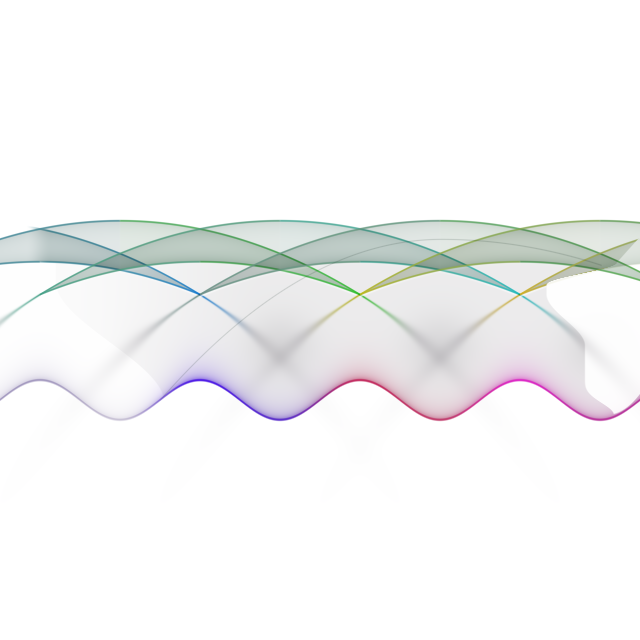
Write a WebGL 2 fragment shader that draws this background.

```glsl
#version 300 es
precision highp float;

uniform vec2 u_resolution;
out vec4 outColor;

const float PERIOD = 0.25;
const float FIRST_NODE = 0.0625;
const float OUTER_TOP = 0.655;
const float INNER_TOP = 0.591;
const float NODE_HEIGHT = 0.5397;
const float ARC_BEND = 0.82;
const float LINE_WIDTH = 0.0011;
const float WAVE_HEIGHT = 0.375;
const float WAVE_SWING = 0.031;
const vec3 ARC_TONE = vec3(0.38, 0.61, 0.48);
const vec3 VEIL_TONE = vec3(0.40, 0.47, 0.44);
const vec3 BODY_TONE = vec3(0.50, 0.49, 0.51);

// Colours of the arcs that fall to the right, and of those that fall to the left
const vec3 FALLING[5] = vec3[5](
    vec3(0.06, 0.47, 0.82), vec3(0.16, 0.75, 0.14), vec3(0.10, 0.73, 0.75),
    vec3(0.30, 0.68, 0.20), vec3(0.42, 0.62, 0.12));
const vec3 RISING[5] = vec3[5](
    vec3(0.10, 0.42, 0.75), vec3(0.25, 0.62, 0.52), vec3(0.42, 0.56, 0.53),
    vec3(0.74, 0.72, 0.08), vec3(0.82, 0.68, 0.12));
const vec3 WAVE_COLORS[8] = vec3[8](
    vec3(0.28, 0.20, 0.50), vec3(0.58, 0.53, 0.68), vec3(0.24, 0.02, 0.90),
    vec3(0.30, 0.12, 0.78), vec3(0.75, 0.10, 0.32), vec3(0.74, 0.18, 0.38),
    vec3(0.86, 0.08, 0.76), vec3(0.70, 0.14, 0.58));

float pixelSize;

// Coverage of a soft line at a signed distance
float stroke(float d, float width) {
    return 1.0 - smoothstep(width - 0.6 * pixelSize, width + pixelSize, abs(d));
}

float above(float d) {
    return smoothstep(-pixelSize, pixelSize, d);
}

// Multiplies a translucent ink onto the paper
vec3 ink(vec3 paper, vec3 tone, float amount) {
    return paper * mix(vec3(1.0), tone, clamp(amount, 0.0, 1.0));
}

float arcHeight(float top, float dx) {
    return top - ARC_BEND * dx * dx;
}

vec3 waveColor(float x) {
    float t = clamp((x - FIRST_NODE) / (0.5 * PERIOD), 0.0, 6.999);
    int i = int(t);
    return mix(WAVE_COLORS[i], WAVE_COLORS[i + 1], smoothstep(0.0, 1.0, fract(t)));
}

// One crescent with the caustic tail behind its node
vec3 crescent(vec3 paper, vec2 p, float node, float side, vec3 tone, float presence) {
    float u = (node - p.x) * side;
    float outer = p.y - arcHeight(OUTER_TOP, u - 1.5 * PERIOD);
    float inner = p.y - arcHeight(INNER_TOP, u - PERIOD);
    float onArc = above(u) * above(1.5 * PERIOD - u) * presence;
    float onInner = above(u) * above(PERIOD - u) * presence;
    float nearNode = exp(-max(u, 0.0) / 0.09);
    vec3 lineTone = mix(ARC_TONE, tone, 0.35 + 0.65 * nearNode);

    float veil = above(-outer) * above(inner) * onArc;
    float rim = exp(-abs(outer) / 0.018) + exp(-abs(inner) / 0.014);
    paper = ink(paper, mix(VEIL_TONE, lineTone, 0.3), veil * (0.15 + 0.17 * rim));
    paper = mix(paper, vec3(1.0), 0.6 * stroke(inner + 0.003, LINE_WIDTH) * onInner * nearNode);
    paper = mix(paper, lineTone, 0.85 * stroke(outer, LINE_WIDTH) * onArc);
    paper = mix(paper, lineTone, 0.85 * stroke(inner, LINE_WIDTH) * onInner);

    float t = max(-u, 0.0);
    float tail = p.y - (NODE_HEIGHT - 0.62 * t - 1.3 * t * t);
    float spread = 0.0018 + 0.13 * t * smoothstep(0.0, 0.12, t);
    float glow = exp(-tail * tail / (spread * spread)) * exp(-t / 0.055);
    vec3 tailTone = mix(tone, vec3(0.38, 0.36, 0.40), smoothstep(0.02, 0.10, t));
    return ink(paper, tailTone, 0.9 * glow * above(-u) * presence);
}

void main() {
    vec2 p = gl_FragCoord.xy / u_resolution;
    pixelSize = 1.0 / min(u_resolution.x, u_resolution.y);
    vec3 color = vec3(1.0);

    // Folded ends of the sheet
    float leftFold = 0.087 + 0.17 * smoothstep(0.56, 0.37, p.y);
    float rightFold = 0.854 + 0.06 * smoothstep(0.54, 0.46, p.y)
        + 0.045 * pow(smoothstep(0.41, 0.352, p.y), 2.0)
        + 0.11 * smoothstep(0.555, 0.59, p.y) + 0.9 * max(p.y - 0.59, 0.0);
    float rightFloor = 0.352 + 13.0 * pow(max(p.x - 0.95, 0.0), 2.0);
    float cut = above(p.x - rightFold) * above(p.y - rightFloor) * above(0.63 - p.y);
    float sheet = mix(0.12, 1.0, above(p.x - leftFold)) * mix(1.0, 0.06, cut);

    // Pale body between the scalloped top and the wave
    float cell = mod(p.x - FIRST_NODE + 0.5 * PERIOD, PERIOD) - 0.5 * PERIOD;
    float wave = p.y - WAVE_HEIGHT - WAVE_SWING * cos(6.2831853 * cell / PERIOD);
    float body = above(wave) * above(arcHeight(INNER_TOP, cell) - p.y);
    vec2 knot = vec2(0.5 * PERIOD - abs(cell), p.y - 0.458);
    float shade = 0.04 + 0.11 * smoothstep(0.10, 0.42, p.x);
    shade += 0.15 * exp(-dot(knot * knot, vec2(350.0, 420.0))) * smoothstep(0.15, 0.45, p.x);
    color = ink(color, BODY_TONE, shade * body * sheet);

    // Crescents hung between evenly spaced nodes
    float keep = mix(1.0, 0.08, cut);
    for (int i = 0; i < 5; i++) {
        float node = FIRST_NODE + PERIOD * float(i);
        float entry = i == 0 ? smoothstep(0.04, 0.08, p.x) : 1.0;
        color = crescent(color, p, node + PERIOD, 1.0, FALLING[i], entry);
        color = crescent(color, p, node - PERIOD, -1.0, RISING[i], keep);
    }

    // Fine thread across the sheet
    float dx = p.x - 0.69;
    float thread = p.y - 0.626 + (dx < 0.0 ? 1.3 : 0.65) * dx * dx;
    float threadSpan = above(p.x - 0.25) * above(0.94 - p.x);
    color = ink(color, VEIL_TONE, 0.25 * stroke(thread / sqrt(1.0 + 5.0 * dx * dx), 0.0005) * threadSpan);

    // Bright lower edge and the glow rising from it
    vec3 edgeTone = waveColor(p.x);
    float glow = 0.30 * exp(-max(wave, 0.0) / 0.022) + 0.35 * exp(-max(wave, 0.0) / 0.004);
    float glowStrength = mix(0.45, 1.0, smoothstep(0.18, 0.30, p.x));
    color = ink(color, edgeTone, glow * above(wave) * glowStrength * mix(1.0, 0.1, cut));
    color = mix(color, edgeTone, 0.85 * stroke(wave * 0.85, LINE_WIDTH) * glowStrength);

    outColor = vec4(color, 1.0);
}
```
